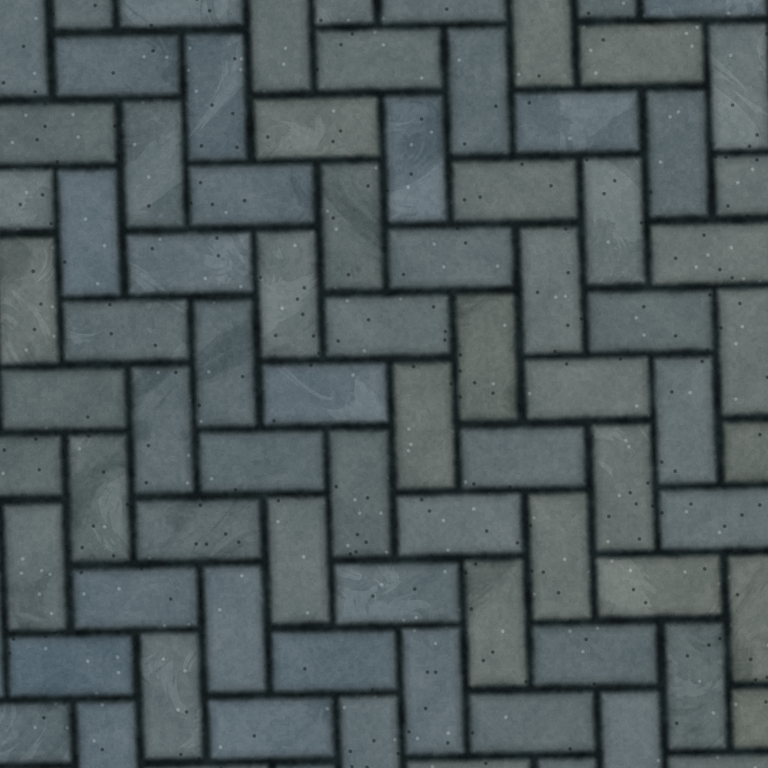
A three.js fragment shader for this texture:

```glsl
varying vec2 vUv;

float hash(vec2 p) {
  return fract(sin(dot(p, vec2(127.1, 311.7))) * 4375.85);
}

vec2 hash2(vec2 p) {
  return vec2(hash(p), hash(p + 19.7));
}

// Cellular noise: distance to the nearest point, and that point's random value
vec2 cellular(vec2 p) {
  vec2 base = floor(p);
  vec2 nearest = vec2(8.0, 0.0);
  for (int y = -1; y <= 1; y++) {
    for (int x = -1; x <= 1; x++) {
      vec2 cell = base + vec2(float(x), float(y));
      float dist = length(cell + 0.15 + 0.7 * hash2(cell) - p);
      if (dist < nearest.x) nearest = vec2(dist, hash(cell + 5.3));
    }
  }
  return nearest;
}

// Layered, warped sines, roughly -1 to 1
float mottle(vec2 p) {
  float sum = 0.0;
  float amp = 0.5;
  for (int i = 0; i < 5; i++) {
    p += 0.6 * sin(p.yx * 1.3 + float(i) * 2.1);
    sum += amp * sin(p.x) * cos(p.y);
    p = mat2(0.8, 0.6, -0.6, 0.8) * p * 1.9;
    amp *= 0.65;
  }
  return sum;
}

float roundedBox(vec2 p, vec2 halfSize, float radius) {
  vec2 q = abs(p) - halfSize + radius;
  return length(max(q, 0.0)) + min(max(q.x, q.y), 0.0) - radius;
}

void main() {
  // Slightly skewed paving grid, one unit per brick width, y running down
  vec2 offset = vec2(vUv.x - 0.4185, 0.6172 - vUv.y);
  vec2 grid = vec2(dot(offset, vec2(11.716, -0.392)), dot(offset, vec2(0.23, 11.526)));

  // Herringbone: diagonals cycle through the two halves of each brick direction
  vec2 cell = floor(grid);
  float phase = mod(cell.x + cell.y, 4.0);
  bool lying = phase < 1.5;
  vec2 size = lying ? vec2(2.0, 1.0) : vec2(1.0, 2.0);
  vec2 corner = cell - mod(phase, 2.0) * (size - 1.0);
  vec2 local = grid - corner - 0.5 * size;
  float id = hash(corner + 3.1);
  vec2 seed = hash2(corner + 41.0) * 30.0;

  // Brick outline with small shifts and worn edges
  vec2 shifted = local + 0.03 * (hash2(corner + 7.0) - 0.5);
  shifted += 0.012 * (id - 0.5) * vec2(-local.y, local.x);
  float edge = roundedBox(shifted, 0.5 * size - 0.062, 0.04);
  edge += 0.014 * mottle(grid * 7.0);
  float joint = smoothstep(-0.06, 0.06, edge);

  // Stone tone: per brick, cloudy and grainy
  float cloud = mottle(local * 3.2 + seed);
  vec2 grain = cellular(grid * 13.0);
  vec2 fineGrain = cellular(grid * 27.0 + 8.0);
  float tone = 0.62 + 0.42 * (id - 0.5) + 0.3 * cloud;
  tone += 0.3 * (grain.y - 0.5) + 0.24 * (fineGrain.y - 0.5);
  tone += 0.12 * (vUv.x - 0.5);
  vec3 stone = mix(vec3(0.315, 0.365, 0.375), vec3(0.415, 0.455, 0.46), tone);

  // Cool and green tints, stronger blue toward the lower left
  float cool = hash(corner + 11.0) - 0.5 + 0.6 * (0.5 - vUv.x) * (1.3 - vUv.y);
  stone += cool * vec2(-0.03, 0.03).xxy * vec3(1.0, 0.3, 1.0);

  // Pale worn patches and damp stains on some bricks
  float patchShape = mottle(local * 1.9 + seed.yx);
  float pale = step(0.78, hash(corner + 23.0)) * smoothstep(0.1, 0.22, patchShape);
  float stain = step(0.7, hash(corner + 31.0)) * smoothstep(0.2, 0.6, -patchShape);
  stone += 0.045 * pale - 0.05 * stain;

  // Dark pits and bright flecks
  vec2 spots = cellular(grid * 6.0 + 2.0);
  float spotMask = 1.0 - smoothstep(0.08, 0.24, spots.x);
  stone *= 1.0 - 0.4 * spotMask * step(spots.y, 0.045);
  stone += 0.13 * spotMask * step(0.955, spots.y);

  // Soft shading toward the edges, then the dark joints
  stone *= 1.0 - 0.13 * smoothstep(-0.16, -0.02, edge);
  vec3 jointColor = vec3(0.085, 0.115, 0.12) * (1.0 + 0.35 * mottle(grid * 4.0));
  jointColor += 0.03 * (grain.y - 0.5);
  gl_FragColor = vec4(mix(stone, jointColor, joint), 1.0);
}
```
